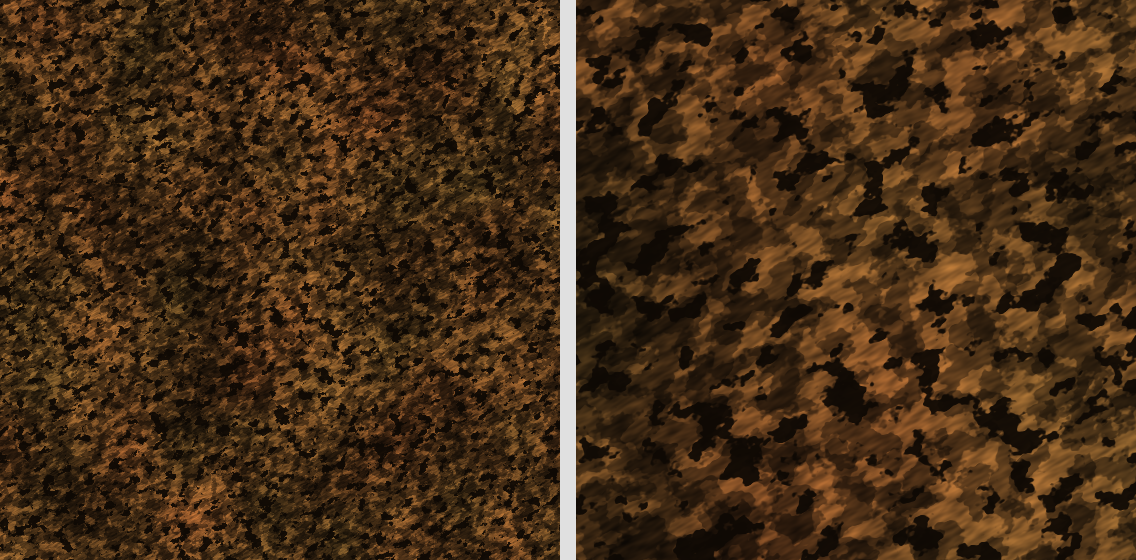
Left: the whole. Right: its middle third, enlarged.
A Shadertoy shader for this texture:

```glsl
const vec3 TAN = vec3(0.455, 0.295, 0.138);
const vec3 NEAR_BLACK = vec3(0.052, 0.032, 0.014);
const vec3 OLIVE_SHIFT = vec3(-0.05, 0.04, 0.02);

const float GRAIN_ANGLE = 0.5;          // direction of fibres and blotches
const float BLOTCH_STRETCH = 1.35;
const int BROWN_LAYERS = 2;
const float BROWN_FREQ = 46.0;
const float BROWN_LEVEL = -0.01;        // higher covers more area
const float BROWN_SHADE = 0.59;
const float BROWN_EDGE = 0.07;
const float BLACK_FREQ = 54.0;
const float BLACK_LEVEL = -0.25;
const float BLACK_EDGE = 0.06;
const float BLACK_OPACITY = 0.93;
const vec2 FIBRE_FREQ = vec2(65.0, 230.0);
const float FIBRE_CONTRAST = 0.55;
const float MOTTLE_FREQ = 24.0;
const float MOTTLE_CONTRAST = 0.3;
const float CLOUD_FREQ = 5.0;
const float CLOUD_CONTRAST = 0.35;

// Unit gradient from an integer hash of the lattice cell
vec2 gradient(vec2 cell) {
    uvec2 q = uvec2(ivec2(cell)) * uvec2(1597u, 3571u);
    uint h = (q.x ^ (q.y << 8)) * 26699u + q.y;
    h = (h ^ (h >> 15)) * 73471u;
    h = (h ^ (h >> 13)) * 60493u;
    h ^= h >> 16;
    float angle = float(h & 65535u) / 65536.0 * 6.28319;
    return vec2(cos(angle), sin(angle));
}

float gradientNoise(vec2 p) {
    vec2 cell = floor(p);
    vec2 f = fract(p);
    vec2 w = f * f * f * (f * (f * 6.0 - 15.0) + 10.0);
    vec2 e = vec2(0.0, 1.0);
    float a = dot(gradient(cell), f);
    float b = dot(gradient(cell + e.yx), f - e.yx);
    float c = dot(gradient(cell + e.xy), f - e.xy);
    float d = dot(gradient(cell + e.yy), f - e.yy);
    return mix(mix(a, b, w.x), mix(c, d, w.x), w.y);
}

mat2 rotation(float a) {
    return mat2(cos(a), sin(a), -sin(a), cos(a));
}

float fbm(vec2 p, int octaves) {
    float sum = 0.0;
    float amplitude = 1.0;
    for (int i = 0; i < octaves; i++) {
        sum += amplitude * gradientNoise(p);
        p = rotation(0.6) * p * 2.03 + 17.3;
        amplitude *= 0.53;
    }
    return sum;
}

// Coverage of ragged blotches where the noise falls below a level
float blotches(vec2 p, float level, float edge) {
    return 1.0 - smoothstep(level - edge, level + edge, fbm(p, 4));
}

void mainImage(out vec4 fragColor, in vec2 fragCoord) {
    vec2 uv = fragCoord / iResolution.y;
    vec2 along = rotation(-GRAIN_ANGLE) * uv;
    vec2 stretched = along * vec2(1.0 / BLOTCH_STRETCH, 1.0);

    // Broad clouds of brightness, hue and blotch density
    float cloud = fbm(uv * CLOUD_FREQ + 3.7, 3);
    float hue = fbm(uv * CLOUD_FREQ + 61.2, 2);
    float density = fbm(uv * CLOUD_FREQ * 2.0 + 29.4, 2);

    // Tan ground with diagonal fibres
    float fibre = fbm(along * FIBRE_FREQ, 2);
    float mottle = fbm(stretched * MOTTLE_FREQ + 8.1, 3);
    float light = 1.0 + FIBRE_CONTRAST * fibre + MOTTLE_CONTRAST * mottle + CLOUD_CONTRAST * cloud;
    vec3 color = TAN * (1.0 + 2.0 * hue * OLIVE_SHIFT) * max(light, 0.3);

    // Overlapping translucent brown blotches
    for (int i = 0; i < BROWN_LAYERS; i++) {
        float k = float(i);
        vec2 p = stretched * BROWN_FREQ * (1.0 + 0.25 * k) + 41.7 * (k + 1.0);
        float cover = blotches(p, BROWN_LEVEL - 0.2 * cloud, BROWN_EDGE);
        color *= mix(1.0, BROWN_SHADE, cover);
    }

    // Near-black specks on top
    float black = blotches(stretched * BLACK_FREQ + 173.9, BLACK_LEVEL + 0.2 * density, BLACK_EDGE);
    color = mix(color, NEAR_BLACK, BLACK_OPACITY * black);

    fragColor = vec4(color, 1.0);
}
```
